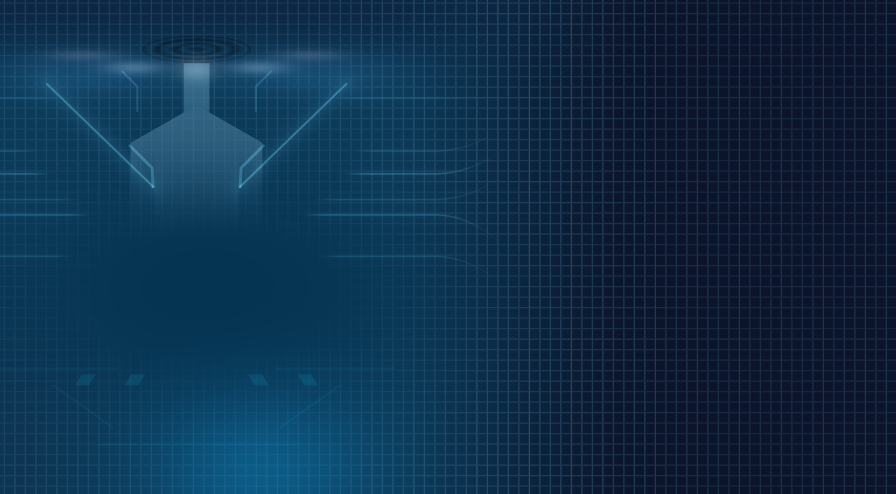
A Shadertoy shader for this background:

```glsl
float hash(float n) {
    n = fract(n * 0.1031);
    n *= n + 33.33;
    return fract(2.0 * n * n);
}

float segment(vec2 p, vec2 a, vec2 b) {
    vec2 ab = b - a;
    return length(p - a - ab * clamp(dot(p - a, ab) / dot(ab, ab), 0.0, 1.0));
}

// Antialiased coverage of a shape with the given signed distance
float cover(float d) {
    return clamp(0.5 - d * iResolution.y, 0.0, 1.0);
}

float stroke(float d, float width) {
    return cover(abs(d) - 0.5 * width);
}

// Soft elliptical spot
float spot(vec2 p, vec2 center, vec2 radius) {
    vec2 d = (p - center) / radius;
    return exp(-dot(d, d));
}

vec3 backdrop(vec2 p) {
    float blue = 1.0 - smoothstep(0.74, 1.33, p.x);
    vec3 col = mix(vec3(0.045, 0.08, 0.17), vec3(0.045, 0.225, 0.345), blue);
    col = mix(col, vec3(0.05, 0.13, 0.24), 0.8 * smoothstep(0.82, 1.0, p.y) * blue);
    col = mix(col, vec3(0.06, 0.18, 0.3), 0.5 * spot(p, vec2(0.0, 0.08), vec2(0.2, 0.3)));
    col += vec3(0.0, 0.135, 0.19) * spot(p, vec2(0.53, 0.05), vec2(0.22, 0.17));
    return mix(col, vec3(0.015, 0.2, 0.32), 0.9 * spot(p, vec2(0.42, 0.42), vec2(0.36, 0.2)));
}

// Side rails: straight on the left, bending away on the right
float rails(vec2 p, vec2 m) {
    vec4 rail[6] = vec4[6](   // height, inner end, bend, strength
        vec4(0.801, 0.27, 0.0, 0.4), vec4(0.694, 0.31, 2.5, 0.5),
        vec4(0.648, 0.287, 2.5, 0.9), vec4(0.596, 0.228, 2.5, 0.5),
        vec4(0.565, 0.206, -3.1, 0.8), vec4(0.481, 0.24, -3.0, 0.5));
    float bendX = max(p.x - 0.88, 0.0), sum = 0.0;
    for (int i = 0; i < 6; i++) {
        float d = p.y - rail[i].x - rail[i].z * bendX * bendX;
        float ends = smoothstep(0.0, 0.06, m.x - rail[i].y);
        float glow = stroke(d, 0.003) + 0.2 * exp(-abs(d) * 110.0);
        sum += rail[i].w * ends * glow;
    }
    return sum * (1.0 - smoothstep(0.85, 1.04, p.x));
}

// Lit column with a pitched top and a narrow neck
float column(vec2 m) {
    float body = cover(max(m.x - 0.133, m.y - 0.787 + 0.57 * m.x));
    float sides = 1.0 - 0.55 * smoothstep(0.083, 0.088, m.x) * (1.0 - smoothstep(0.62, 0.7, m.y));
    float neck = cover(max(m.x - 0.026, abs(m.y - 0.822) - 0.05)) * (1.0 - body);
    return body * sides * smoothstep(0.5, 0.77, m.y) + neck * smoothstep(0.7, 0.8, m.y);
}

// Slanted struts and their inner brackets
float struts(vec2 m) {
    float d = segment(m, vec2(0.303, 0.83), vec2(0.088, 0.622));
    float bracket = min(segment(m, vec2(0.135, 0.705), vec2(0.09, 0.66)),
                        segment(m, vec2(0.09, 0.66), vec2(0.088, 0.622)));
    float upper = min(segment(m, vec2(0.12, 0.775), vec2(0.12, 0.825)),
                      segment(m, vec2(0.12, 0.825), vec2(0.15, 0.855)));
    return 0.8 * stroke(d, 0.004) + 0.3 * exp(-d * 60.0) + 0.7 * stroke(bracket, 0.006)
         + 0.5 * stroke(upper, 0.004);
}

// Faint hull lines and lamps near the bottom
float hull(vec2 m) {
    float d = min(segment(m, vec2(0.16, 0.254), vec2(0.4, 0.254)),
                  segment(m, vec2(0.29, 0.22), vec2(0.17, 0.135)));
    d = min(d, segment(m, vec2(0.0, 0.1), vec2(0.2, 0.1)));
    float sum = 0.3 * stroke(d, 0.004);
    for (int i = 0; i < 2; i++) {
        vec2 q = m - vec2(0.125 + 0.1 * float(i), 0.231);
        sum += 0.55 * cover(max(abs(q.x + 0.6 * q.y) - 0.014, abs(q.y) - 0.011));
    }
    return sum;
}

void mainImage(out vec4 fragColor, in vec2 fragCoord) {
    vec2 p = fragCoord / iResolution.y;
    vec2 m = vec2(abs(p.x - 0.398), p.y);
    vec3 col = backdrop(p);

    // Structure
    col = mix(col, vec3(0.28, 0.48, 0.6), 0.62 * column(m));
    col += vec3(0.1, 0.17, 0.18) * rails(p, m);
    col += vec3(0.14, 0.23, 0.24) * struts(m);
    col += vec3(0.0, 0.12, 0.13) * hull(m);

    // Ringed crown and warm flares
    float ring = length((m - vec2(0.0, 0.9)) * vec2(1.0, 4.0));
    col *= 1.0 - 0.3 * cover(ring - 0.11) * (0.5 + 0.5 * sin(ring * 180.0));
    col += vec3(0.19, 0.18, 0.18) * spot(m, vec2(0.125, 0.863), vec2(0.06, 0.014));
    col += vec3(0.13, 0.1, 0.09) * spot(m, vec2(0.23, 0.888), vec2(0.07, 0.012));
    col += vec3(0.04, 0.07, 0.1) * spot(m, vec2(0.22, 0.85), vec2(0.18, 0.045));
    col += vec3(0.2, 0.17, 0.15) * spot(m, vec2(0.0, 0.86), vec2(0.04, 0.025));

    // Grid, fading over the dark core; uprights are the stronger set
    float pitch = iResolution.x / iResolution.y * 3.0 / 256.0;
    vec2 cell = (p - vec2(0.00887, 0.01596)) / pitch;
    vec2 d = abs(fract(cell + 0.5) - 0.5) * pitch;
    vec2 tone = 0.85 + 0.3 * vec2(hash(floor(cell.x + 0.5)), hash(floor(cell.y + 0.5) + 200.0));
    vec2 lines = tone * vec2(stroke(d.x, 0.0026), stroke(d.y, 0.0026));
    float mesh = max(0.36 * lines.x, 0.25 * lines.y) * mix(0.7, 1.0, smoothstep(0.6, 1.0, p.x));
    mesh *= 1.0 - min(1.0, 1.3 * spot(p, vec2(0.43, 0.4), vec2(0.42, 0.23)));
    col = mix(col, vec3(0.3, 0.53, 0.64), mesh * (1.0 - 0.35 * smoothstep(1.1, 1.5, p.x)));

    fragColor = vec4(col, 1.0);
}
```
